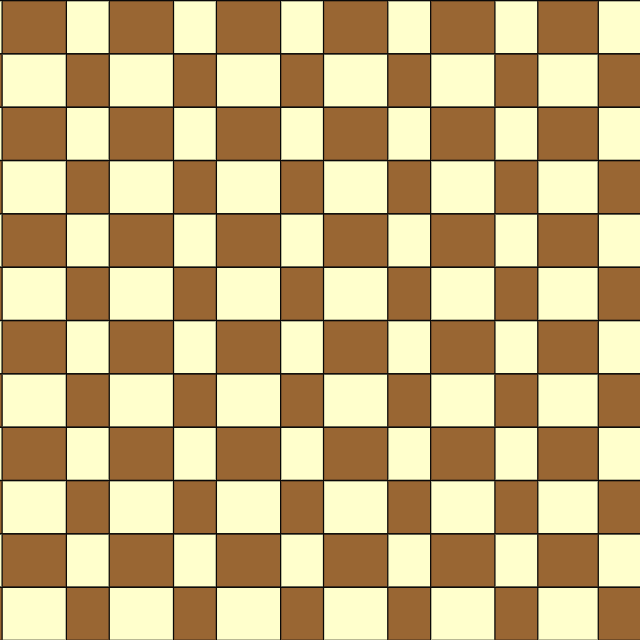
Give the GLSL for this pattern, as a WebGL 1 fragment shader.

```glsl
precision highp float;

uniform vec2 u_resolution;

const vec3 BROWN = vec3(0.60, 0.40, 0.20);
const vec3 CREAM = vec3(1.00, 1.00, 0.80);
const vec3 INK = vec3(0.04, 0.035, 0.03);

const float COLUMN_PAIRS = 6.0;   // wide + narrow column pairs across
const float ROWS = 12.0;          // must be even to tile
const float PAIR_PITCH = 0.1674;  // width of one column pair
const float WIDE = 0.1004;        // width of a wide column
const float LAST_WIDE = 0.0945;   // the last wide column is squeezed
const vec2 GRID_OFFSET = vec2(0.0033, -0.0008);
const float VERTICAL_LINE = 0.0020;
const float HORIZONTAL_LINE = 0.0025;

// Signed distance to the nearest column edge, positive inside wide columns.
float columnDistance(float x) {
  float pair = min(floor(x / PAIR_PITCH), COLUMN_PAIRS - 1.0);
  float isLast = step(COLUMN_PAIRS - 1.5, pair);
  float start = pair * PAIR_PITCH;
  float split = start + mix(WIDE, LAST_WIDE, isLast);
  float end = mix(start + PAIR_PITCH, 1.0, isLast);
  return x < split ? min(x - start, split - x) : -min(x - split, end - x);
}

// Signed distance to the nearest row edge, positive inside odd rows.
float rowDistance(float y) {
  float row = y * ROWS;
  float edge = (0.5 - abs(fract(row) - 0.5)) / ROWS;
  return mod(floor(row), 2.0) < 0.5 ? -edge : edge;
}

float lineCoverage(float dist, float width, float pixel) {
  return clamp(0.5 + (0.5 * width - abs(dist)) / pixel, 0.0, 1.0);
}

void main() {
  vec2 pixel = 1.0 / u_resolution;
  vec2 p = fract(gl_FragCoord.xy * pixel - GRID_OFFSET);
  vec2 dist = vec2(columnDistance(p.x), rowDistance(p.y));

  // Checker fill: the product of the two softened signs
  vec2 side = clamp(2.0 * dist / pixel, -1.0, 1.0);
  vec3 color = mix(CREAM, BROWN, 0.5 + 0.5 * side.x * side.y);

  // Thin dark grid, slightly heavier along the rows
  float vertical = lineCoverage(dist.x, VERTICAL_LINE, pixel.x);
  float horizontal = lineCoverage(dist.y, HORIZONTAL_LINE, pixel.y);
  color = mix(color, INK, max(vertical, horizontal));

  gl_FragColor = vec4(color, 1.0);
}
```
